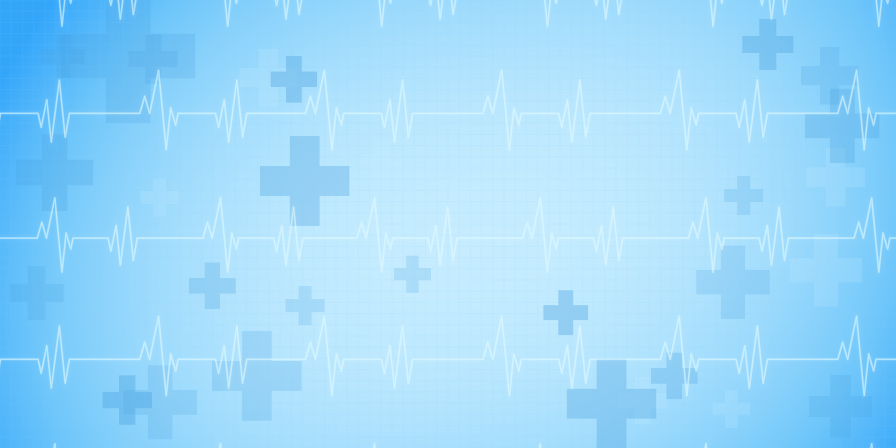
This background is drawn by a Shadertoy shader. Its source:

```glsl
// A bright blue medical backdrop: a tilted glow, a fine square grid, translucent
// plus signs and rows of heartbeat traces. Lengths are in canvas heights; each
// trace is one folded polyline period, and the faint plus signs are hashed per cell.

#define GLOW_CENTER vec2(1.05, 0.46)
#define GRID_CELLS 40.0
#define GRID_OPACITY 0.13
#define ROW_BASE 0.198
#define ROW_SPACING 0.2745
#define BEAT_PERIOD 39.6
#define TRACE_HALF_WIDTH 0.0019
#define TRACE_OPACITY 0.55
#define SCATTER_CELL 0.25
#define SCATTER_OPACITY 0.20

const vec3 LIGHT = vec3(0.775, 0.925, 0.998);
const vec3 SKY = vec3(0.44, 0.78, 0.98);
const vec3 DEEP = vec3(0.20, 0.65, 0.98);
const vec3 SHADE = vec3(0.27, 0.62, 0.87);
const vec3 GRID_TINT = vec3(0.52, 0.80, 0.97);
const vec3 TRACE_TINT = vec3(0.88, 0.98, 1.0);

// One strong and one weak heartbeat, in hundredths of the canvas height
const int TRACE_POINTS = 17;
const vec2 TRACE[TRACE_POINTS] = vec2[TRACE_POINTS](
    vec2(-11.5, 0.0), vec2(-4.2, 0.0), vec2(-3.1, 3.8), vec2(-2.0, 0.0),
    vec2(0.0, 9.6), vec2(1.7, -8.1), vec2(2.7, 1.2), vec2(3.8, -2.6),
    vec2(4.35, 0.0), vec2(12.7, 0.0), vec2(13.4, -3.1), vec2(14.65, 3.0),
    vec2(15.65, -6.4), vec2(17.45, 7.4), vec2(18.75, -5.3), vec2(19.7, 0.0),
    vec2(29.0, 0.0));

// Main plus signs: center, half size, opacity
const int MAIN_COUNT = 12;
const vec4 MAIN_PLUS[MAIN_COUNT] = vec4[MAIN_COUNT](
    vec4(0.680, 0.596, 0.100, 0.32), vec4(0.656, 0.823, 0.052, 0.36),
    vec4(0.122, 0.615, 0.086, 0.24), vec4(0.474, 0.362, 0.052, 0.26),
    vec4(1.263, 0.302, 0.050, 0.36), vec4(1.365, 0.099, 0.100, 0.32),
    vec4(1.505, 0.161, 0.052, 0.28), vec4(0.284, 0.107, 0.055, 0.36),
    vec4(0.573, 0.161, 0.100, 0.22), vec4(0.286, 0.875, 0.150, 0.22),
    vec4(1.714, 0.901, 0.057, 0.34), vec4(1.880, 0.719, 0.083, 0.28));

vec3 hash3(vec2 cell) {
    uvec3 v = uvec3(ivec3(ivec2(cell), 7)) * 1664525u + 1013904223u;
    v.x += v.y * v.z; v.y += v.z * v.x; v.z += v.x * v.y;
    v ^= v >> 16u;
    v.x += v.y * v.z; v.y += v.z * v.x; v.z += v.x * v.y;
    return vec3(v >> 8u) / 16777216.0;
}

float plusDistance(vec2 p, float size) {
    p = abs(p);
    return max(max(p.x, p.y) - size, min(p.x, p.y) - size / 3.0);
}

float segmentDistance(vec2 p, vec2 a, vec2 b) {
    vec2 ab = b - a;
    return length(p - a - ab * clamp(dot(p - a, ab) / dot(ab, ab), 0.0, 1.0));
}

// Coverage of a shape with its edge softened over one pixel
float fill(float d, float pixel) {
    return 1.0 - smoothstep(-0.5 * pixel, 0.5 * pixel, d);
}

vec3 background(vec2 p) {
    vec2 d = p - GLOW_CENTER;
    float u = 0.68 * pow(abs(d.x), 2.5) + d.y * d.y - 0.28 * d.x * d.y;
    vec3 color = mix(LIGHT, SKY, clamp(u / 0.6, 0.0, 1.0));
    return mix(color, DEEP, clamp((u - 0.6) / 0.4, 0.0, 1.0));
}

// Distance to the nearest heartbeat row; odd rows are smaller and shifted
float traceDistance(vec2 p) {
    float row = floor((p.y - ROW_BASE) / ROW_SPACING + 0.5);
    float odd = mod(row, 2.0);
    float scale = mix(0.01, 0.00934, odd);
    float seam = mix(0.612, 0.742, odd);
    float x = p.x - mix(1.120, 1.206, odd) - 0.026 * (1.0 - step(seam, p.x));
    float y = p.y - ROW_BASE - row * ROW_SPACING + 0.004 * odd;
    vec2 q = vec2(x, y) / scale;
    q.x = mod(q.x + 11.0, BEAT_PERIOD) - 11.0;
    float d = 1e3;
    for (int i = 1; i < TRACE_POINTS; i++)
        d = min(d, segmentDistance(q, TRACE[i - 1], TRACE[i]));
    return d * scale;
}

void mainImage(out vec4 fragColor, in vec2 fragCoord) {
    float pixel = 1.0 / iResolution.y;
    vec2 p = fragCoord * pixel;
    vec3 color = background(p);

    // Faint scattered plus signs, denser toward the sides
    vec2 cell = floor(p / SCATTER_CELL);
    vec3 shape = hash3(cell);
    vec3 style = hash3(cell + 50.0);
    float size = mix(0.035, 0.085, shape.z);
    vec2 center = (cell + 0.5) * SCATTER_CELL
        + (shape.xy - 0.5) * (SCATTER_CELL - 2.0 * size);
    float sides = abs((cell.x + 0.5) * SCATTER_CELL - GLOW_CENTER.x);
    float present = step(style.x, 0.1 + 0.8 * sides);
    vec3 tint = style.y < 0.6 ? LIGHT : SHADE;
    color = mix(color, tint, present * SCATTER_OPACITY * fill(plusDistance(p - center, size), pixel));

    // Main plus signs
    for (int i = 0; i < MAIN_COUNT; i++) {
        vec4 sign4 = MAIN_PLUS[i];
        color = mix(color, SHADE, sign4.w * fill(plusDistance(p - sign4.xy, sign4.z), pixel));
    }

    // Square grid
    vec2 toLine = abs(fract(p * GRID_CELLS + 0.5) - 0.5) / GRID_CELLS;
    color = mix(color, GRID_TINT, GRID_OPACITY * fill(min(toLine.x, toLine.y) - 0.001, 1.5 * pixel));

    // Heartbeat traces with a slight halo
    float d = traceDistance(p);
    float ink = TRACE_OPACITY * fill(d - TRACE_HALF_WIDTH, 1.5 * pixel) + 0.1 * exp(-d * 180.0);
    fragColor = vec4(mix(color, TRACE_TINT, ink), 1.0);
}
```
